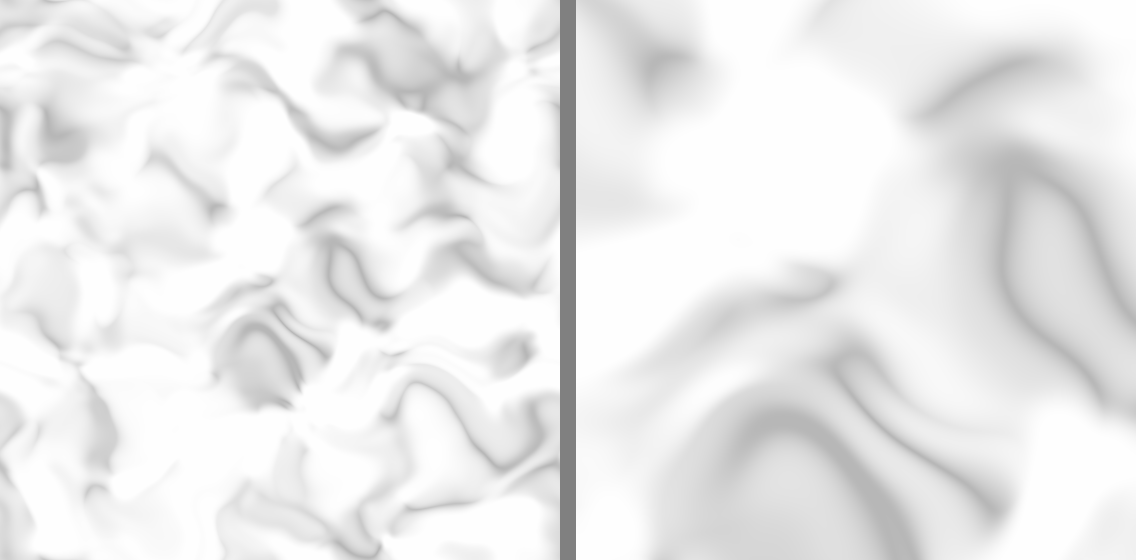
Left: the whole. Right: its middle third, enlarged.
Give the GLSL for this texture, as a Shadertoy shader.

```glsl
const vec2  WARP_CELLS   = vec2(7.0, 7.0);
const vec2  RIPPLE_CELLS = vec2(17.0, 17.0);
const vec2  BODY_CELLS   = vec2(9.0, 12.0);
const vec2  DETAIL_CELLS = vec2(23.0, 28.0);
const vec2  CREASE_CELLS = vec2(11.0, 15.0);
const float WARP_AMOUNT   = 0.034;
const float RIPPLE_AMOUNT = 0.007;
const float DETAIL_SHARE  = 0.25;
const float BODY_START    = -0.7;
const float BODY_FULL     = 1.9;
const float BODY_SHADE    = 0.06;
const float CREASE_SHADE  = 0.25;
const float CREASE_DECAY  = 1.3;
const float CREASE_SOFT   = 0.1;
const vec3  PAPER = vec3(0.998);

const int   SPOTS_PER_CELL = 3;
const float NOISE_SCALE    = 1.49; // brings the noise to unit deviation

// Integer hash with three outputs in 0..1
vec3 hash3(uvec3 v) {
    v = v * 1664525u + 1013904223u;
    v.x += v.y * v.z; v.y += v.z * v.x; v.z += v.x * v.y;
    v ^= v >> 16u;
    v.x += v.y * v.z; v.y += v.z * v.x; v.z += v.x * v.y;
    return vec3(v >> 8u) / 16777216.0;
}

// Wrapping cellular noise: soft light and dark spots scattered in cells
float spotNoise(vec2 uv, vec2 cells, int seed) {
    vec2 p = uv * cells;
    vec2 home = floor(p);
    float sum = 0.0;
    for (int y = -1; y <= 1; y++)
    for (int x = -1; x <= 1; x++) {
        vec2 cell = home + vec2(x, y);
        uvec2 id = uvec2(mod(cell + 0.5, cells));
        for (int i = 0; i < SPOTS_PER_CELL; i++) {
            vec3 rnd = hash3(uvec3(id, uint(seed * SPOTS_PER_CELL + i)));
            vec2 offset = p - cell - rnd.xy;
            float falloff = max(0.0, 1.0 - dot(offset, offset));
            sum += (2.0 * rnd.z - 1.0) * falloff * falloff * falloff;
        }
    }
    return sum * NOISE_SCALE;
}

vec2 spotNoise2(vec2 uv, vec2 cells, int seed) {
    return vec2(spotNoise(uv, cells, seed), spotNoise(uv, cells, seed + 1));
}

void mainImage(out vec4 fragColor, in vec2 fragCoord) {
    vec2 uv = fragCoord / iResolution.xy;

    // Broad folds, then small ripples
    vec2 q = uv + WARP_AMOUNT * spotNoise2(uv, WARP_CELLS, 1);
    q += RIPPLE_AMOUNT * spotNoise2(uv, RIPPLE_CELLS, 3);

    // Smoky patches
    float density = spotNoise(q, BODY_CELLS, 5) * sqrt(1.0 - DETAIL_SHARE * DETAIL_SHARE)
                  + spotNoise(q, DETAIL_CELLS, 6) * DETAIL_SHARE;
    float body = smoothstep(BODY_START, BODY_FULL, density);

    // Dark creases along the zero lines of a second field
    float level = spotNoise(q, CREASE_CELLS, 7);
    float crease = exp(-CREASE_DECAY * sqrt(level * level + CREASE_SOFT * CREASE_SOFT));

    float shade = body * (BODY_SHADE + CREASE_SHADE * crease);
    fragColor = vec4(PAPER - shade, 1.0);
}
```
